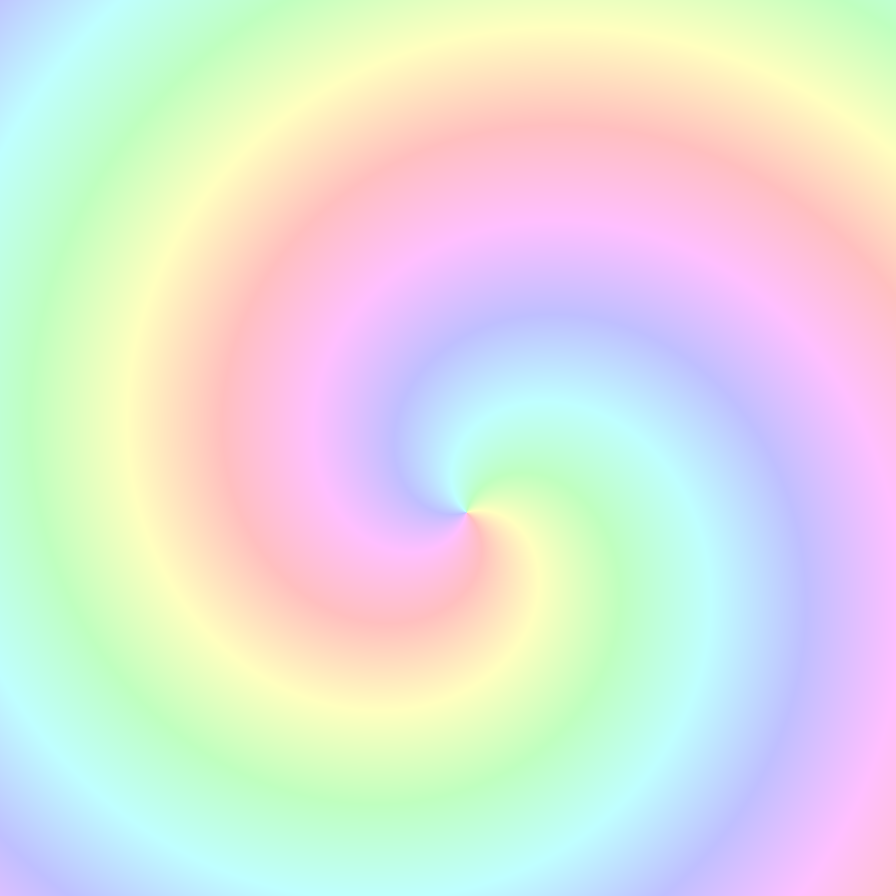
Write a WebGL 1 fragment shader that draws this background.

```glsl
precision highp float;
// Pastel rainbow spiral: hue turns once around an off-centre point and drifts outward.

uniform vec2 u_resolution;

const float TAU = 6.2831853;
const vec2 CENTER = vec2(0.5207, 0.428);  // spiral eye, as a share of the canvas
const float HUE_START = 0.12;             // hue at the eye, facing right
const float HUE_PER_RADIUS = 1.5;         // hue cycles per canvas side
const float ARMS = 1.0;                   // hue cycles per turn
const float SATURATION = 0.25;
const float BRIGHTNESS = 1.0;

// Piecewise linear hue wheel, softened towards white
vec3 pastel(float hue) {
    vec3 wheel = abs(fract(hue + vec3(0.0, 2.0, 1.0) / 3.0) * 6.0 - 3.0) - 1.0;
    return BRIGHTNESS * mix(vec3(1.0), clamp(wheel, 0.0, 1.0), SATURATION);
}

void main() {
    float side = min(u_resolution.x, u_resolution.y);
    vec2 offset = (gl_FragCoord.xy - CENTER * u_resolution) / side;

    // Guard the angle, which is undefined exactly at the eye
    float radius = length(offset);
    float turn = radius > 0.0 ? atan(offset.y, offset.x) / TAU : 0.0;

    float hue = HUE_START + HUE_PER_RADIUS * radius + ARMS * turn;
    gl_FragColor = vec4(pastel(hue), 1.0);
}
```
